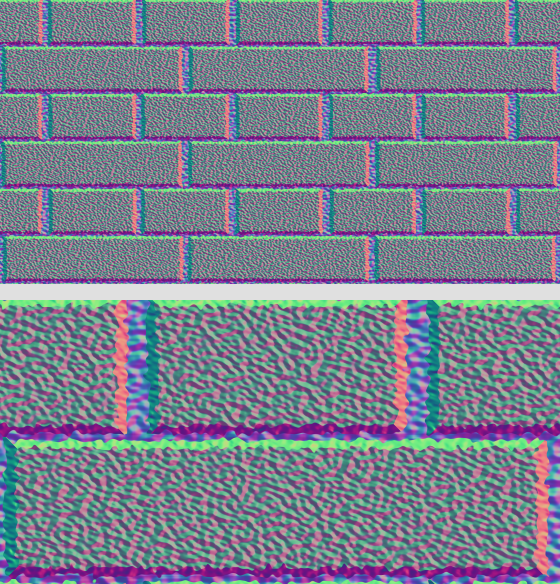
Top, the full canvas; bottom, a detail of the centre.
Give the GLSL for this texture map, as a Shadertoy shader.

```glsl
#define COLUMNS 3.0                  // long bricks across the canvas
#define ROW_HEIGHT 0.2539            // in long-brick lengths
#define ORIGIN vec2(-0.005, 0.008)   // corner of the bond pattern
#define JOINT vec2(0.017, 0.006)     // half widths of upright and bed joints
#define BEVEL vec2(0.020, 0.014)     // widths at brick ends and long sides
#define GRAIN_SCALE vec2(66.0, 104.0)
#define GRAIN_STEEPNESS 2.4
#define GRAIN_CONTRAST 0.56
#define MORTAR_SCALE vec2(46.0, 70.0)
#define MORTAR_STEEPNESS 1.3
#define EDGE_WEAR 0.012
#define SAMPLES 3

vec2 hash22(vec2 cell) {
    vec3 a = fract(cell.xyx * vec3(0.1031, 0.1030, 0.0973));
    a += dot(a, a.yzx + 33.33);
    return fract((a.xx + a.yz) * a.zy);
}

// Gradients of random direction and length keep the grain uneven
vec2 latticeGradient(vec2 cell) {
    vec2 h = hash22(cell + 517.0);
    float angle = 6.2832 * h.x;
    return (0.35 + 1.2 * h.y) * vec2(cos(angle), sin(angle));
}

// Gradient noise: value in x, analytic derivatives in yz
vec3 gradientNoise(vec2 p) {
    vec2 i = floor(p), f = fract(p);
    vec2 u = f * f * f * (f * (f * 6.0 - 15.0) + 10.0);
    vec2 du = 30.0 * f * f * (f * (f - 2.0) + 1.0);
    vec2 ga = latticeGradient(i);
    vec2 gb = latticeGradient(i + vec2(1, 0));
    vec2 gc = latticeGradient(i + vec2(0, 1));
    vec2 gd = latticeGradient(i + vec2(1, 1));
    float a = dot(ga, f);
    float b = dot(gb, f - vec2(1, 0));
    float c = dot(gc, f - vec2(0, 1));
    float d = dot(gd, f - vec2(1, 1));
    float k = a - b - c + d;
    float value = a + u.x * (b - a) + u.y * (c - a) + u.x * u.y * k;
    vec2 slope = ga + u.x * (gb - ga) + u.y * (gc - ga) + u.x * u.y * (ga - gb - gc + gd)
               + du * (u.yx * k + vec2(b, c) - a);
    return vec3(value, slope);
}

vec3 encodeNormal(vec2 slope, float contrast, float lift) {
    vec3 n = normalize(vec3(slope, 1.0));
    return 0.5 + 0.5 * vec3(n.xy * contrast, n.z * lift);
}

vec3 brickNormalMap(vec2 p, float aa) {
    // Alternate courses of long bricks and half-length headers
    vec2 q = p - ORIGIN;
    float row = floor(q.y / ROW_HEIGHT);
    float header = mod(row, 2.0);
    float brickLength = mix(1.0, 0.5, header);
    float x = q.x - 0.25 * header;
    float column = floor(x / brickLength);
    vec2 size = vec2(brickLength, ROW_HEIGHT);
    vec2 local = vec2(x, q.y) - (vec2(column, row) + 0.5) * size;

    // Each brick differs slightly in place and length
    vec2 vary = hash22(vec2(column, row) + 40.0) - 0.5;
    local.x -= 0.008 * vary.x;
    vec2 halfSize = 0.5 * size - JOINT;
    halfSize.x += 0.006 * vary.y;

    // Distances past the outer and inner rims of the worn bevel
    vec2 toSide = abs(local) - halfSize;
    vec2 toFace = toSide + BEVEL;
    vec2 facing = toFace.x > toFace.y ? vec2(sign(local.x), 0.0) : vec2(0.0, sign(local.y));
    float outer = max(toSide.x, toSide.y) + EDGE_WEAR * gradientNoise(p * 62.0 + 9.0).x;
    float inner = max(toFace.x, toFace.y) + EDGE_WEAR * gradientNoise(p * 74.0 + 33.0).x;

    // Slanted grain, with sparse steep slopes to the right; lit bumps turn bluer
    vec2 slanted = mat2(0.94, 0.34, -0.34, 0.94) * p;
    vec2 grain = gradientNoise(slanted * GRAIN_SCALE).yz;
    grain.x = grain.x * (grain.x > 0.0 ? 1.3 : 0.75) - 0.24;
    vec3 face = encodeNormal(grain * GRAIN_STEEPNESS, GRAIN_CONTRAST, 0.15);
    face.b += 0.25 * (face.r + face.g - 0.95);

    // Steep bevel and shallower mortar, which dips along the bed joints
    vec3 bevel = encodeNormal(facing * 5.0 + grain * 2.0, 0.88, 0.1);
    vec2 rough = gradientNoise(p * MORTAR_SCALE + 71.0).yz;
    float bed = smoothstep(-aa, aa, toSide.y);
    vec2 mortarSlope = rough * MORTAR_STEEPNESS - vec2(0.25, 0.1 + 0.9 * bed);
    vec3 mortar = encodeNormal(mortarSlope, 0.75, 0.6);

    vec3 color = mix(face, bevel, smoothstep(-aa, aa, inner));
    return mix(color, mortar, smoothstep(-aa, aa, outer));
}

void mainImage(out vec4 fragColor, in vec2 fragCoord) {
    float unitsPerPixel = COLUMNS / iResolution.x;
    vec3 total = vec3(0.0);
    for (int j = 0; j < SAMPLES; j++) {
        for (int i = 0; i < SAMPLES; i++) {
            vec2 offset = (vec2(i, j) + 0.5) / float(SAMPLES) - 0.5;
            total += brickNormalMap((fragCoord + offset) * unitsPerPixel, 0.5 * unitsPerPixel);
        }
    }
    fragColor = vec4(total / float(SAMPLES * SAMPLES), 1.0);
}
```
